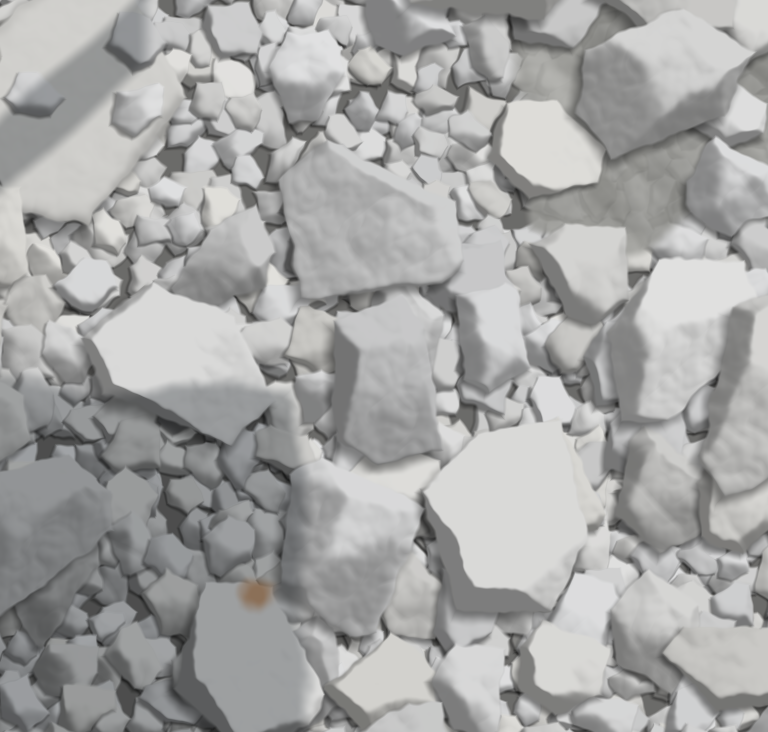
A WebGL 2 fragment shader for this texture:

```glsl
#version 300 es
precision highp float;
// A heap of broken white mineral: stones painted from gravel up to boulders.
// Each stone is a random convex polytope with a soft contact shadow; a dull
// film and broad cast shadows lie across the heap.
uniform vec2 u_resolution;
out vec4 outColor;

const float TAU = 6.2831853;
const int LAYERS = 5;
const int SIDES = 6;
const float CELL_SIZE[LAYERS] = float[](0.058, 0.044, 0.07, 0.118, 0.2);
const float PRESENCE[LAYERS] = float[](1.0, 0.6, 0.6, 0.5, 0.34);
const vec3 LIGHT = vec3(0.385, 0.513, 0.767);
const vec2 DROP = vec2(-0.035, -0.05);        // contact shadow offset, in cells
const float EDGE_SOFTNESS = 0.0024;
const float RAGGEDNESS = 0.010;
const float ROUGHNESS = 0.34;
const float FACE_DARK = 0.50;
const float FACE_BRIGHT = 0.865;
const float SHADOW_DEPTH = 0.58;
const vec3 GAP_COLOR = vec3(0.42, 0.418, 0.41);
const vec3 FILM_COLOR = vec3(0.59, 0.59, 0.575);
const vec3 SHADE_TINT = vec3(0.715, 0.725, 0.735);
const vec3 RUST_COLOR = vec3(0.74, 0.54, 0.37);
const vec2 RUST_SPOT = vec2(0.355, 0.185);
const vec2 SLAB_CENTRE = vec2(0.10, 0.84);
const float SLAB_SIZE = 0.25;
const float SLAB_THICKNESS = 0.16;

vec3 random3(ivec3 key) {
    uvec3 v = uvec3(key) * 1664525u + 1013904223u;
    v.x += v.y * v.z; v.y += v.z * v.x; v.z += v.x * v.y;
    v ^= v >> 16u;
    v.x += v.y * v.z; v.y += v.z * v.x; v.z += v.x * v.y;
    return vec3(v >> 8u) / 16777216.0;
}

float cornerSlope(ivec2 corner, vec2 offset) {
    return dot(random3(ivec3(corner, 99)).xy * 2.0 - 1.0, offset);
}

float gradientNoise(vec2 p) {
    ivec2 i = ivec2(floor(p));
    vec2 f = fract(p);
    vec2 u = f * f * f * (f * (f * 6.0 - 15.0) + 10.0);
    float low = mix(cornerSlope(i, f), cornerSlope(i + ivec2(1, 0), f - vec2(1, 0)), u.x);
    float high = mix(cornerSlope(i + ivec2(0, 1), f - vec2(0, 1)),
                     cornerSlope(i + ivec2(1, 1), f - vec2(1, 1)), u.x);
    return mix(low, high, u.y);
}

float relief(vec2 p) {
    return 1.3 * abs(gradientNoise(p * 14.0)) + 0.6 * abs(gradientNoise(p * 31.0 + 5.0))
         + 0.12 * gradientNoise(p * 80.0);
}

// Blends in one plane of a polytope; the lowest plane dominates.
void addFace(inout vec4 faces, vec2 slope, float height, float soft) {
    faces += vec4(normalize(vec3(slope, 1.0)), 1.0) * exp(-0.6 * max(height, 0.0) / soft);
}

// Paints one polytope over the color, after darkening what lies beside it.
void paintStone(inout vec3 color, vec2 p, vec2 centre, float size, ivec3 key, float thickness, float bump) {
    vec2 q = (p - centre) / size;
    if (dot(q, q) > 1.44) return;
    vec3 form = random3(key);
    vec3 finish = random3(key + ivec3(0, 0, 1));
    vec2 axis = vec2(cos(form.x * TAU), sin(form.x * TAU));
    float radius = mix(0.55, 0.7, form.y);
    float soft = EDGE_SOFTNESS / size;

    // Two top faces meeting in a ridge, then the sides.
    vec2 tilt = (finish.xy - 0.5) * 0.8 * thickness;
    vec2 backTilt = tilt - axis * mix(0.3, 0.9, finish.z) * thickness;
    float height = mix(0.14, 0.34, form.z) * thickness;
    vec4 faces = vec4(0.0);
    addFace(faces, tilt, height - dot(tilt, q), soft);
    addFace(faces, backTilt, height + 0.06 * thickness - dot(backTilt, q), soft);
    float edge = -1.0, shadowEdge = -1.0;
    for (int i = 0; i < SIDES; i++) {
        vec3 side = random3(key + ivec3(0, 0, 2 + i));
        float angle = (float(i) + 0.6 * side.x + form.z) * TAU / float(SIDES);
        vec2 dir = vec2(cos(angle), sin(angle));
        float reach = radius * mix(0.66, 1.0, side.y) * (0.75 + 0.35 * abs(dot(dir, axis)));
        float d = dot(q, dir) - reach;
        edge = max(edge, d);
        shadowEdge = max(shadowEdge, d - dot(DROP, dir));
        float slope = mix(0.6, 3.2, side.z);
        addFace(faces, dir * slope, -d * slope, soft);
    }
    color *= mix(SHADOW_DEPTH, 1.0, smoothstep(-0.05, 0.06, shadowEdge));
    float cover = 1.0 - smoothstep(-soft, soft, edge);
    if (cover <= 0.0) return;

    float lambert = dot(faces.xyz / max(faces.w, 1e-20), LIGHT) + bump * ROUGHNESS;
    float tone = mix(FACE_DARK, FACE_BRIGHT, smoothstep(0.08, 0.82, lambert));
    tone *= mix(0.9, 1.02, finish.z);
    vec3 tint = mix(vec3(0.997, 1.0, 1.004), vec3(1.005, 1.0, 0.98), form.y * form.y);
    color = mix(color, tone * tint, cover);
}

void paintLayer(inout vec3 color, vec2 p, int layer, float bump) {
    float size = CELL_SIZE[layer];
    ivec2 home = ivec2(floor(p / size));
    for (int y = 1; y >= -1; y--)
    for (int x = -1; x <= 1; x++) {
        ivec2 cell = home + ivec2(x, y);
        vec3 pick = random3(ivec3(cell, layer * 32 + 200));
        vec2 centre = (vec2(cell) + 0.5 + (pick.xy - 0.5) * 0.6) * size;
        // Coarse stones are rarer in the upper left, leaving gravel bare.
        float bare = smoothstep(0.6, 0.68, centre.y) * (1.0 - smoothstep(0.58, 0.7, centre.x));
        float chance = PRESENCE[layer] * (layer > 1 ? 1.0 - 0.7 * bare : 1.0);
        if (pick.z < chance) paintStone(color, p, centre, size, ivec3(cell, layer * 32), 1.0, bump);
    }
}

void main() {
    vec2 p = gl_FragCoord.xy / u_resolution.y;
    vec2 wobble = vec2(gradientNoise(p * 23.0), gradientNoise(p * 23.0 + 41.0))
                + 0.3 * vec2(gradientNoise(p * 67.0), gradientNoise(p * 67.0 + 13.0));
    vec2 ragged = p + RAGGEDNESS * wobble;
    float bump = relief(p) - relief(p + LIGHT.xy * 0.014);
    float broad = gradientNoise(p * 5.0 + 17.0);

    vec3 color = GAP_COLOR;
    for (int layer = 0; layer < LAYERS; layer++) {
        paintLayer(color, ragged, layer, bump);
        if (layer == 1)
            paintStone(color, ragged, SLAB_CENTRE, SLAB_SIZE, ivec3(3, 8, 500), SLAB_THICKNESS, bump * 0.4);
        if (layer == 2) {
            // Creased translucent film in the upper right.
            float film = smoothstep(0.0, 0.02, min(p.x - 0.72, p.y - 0.68) + 0.12 * broad);
            float crease = gradientNoise(vec2(p.x + p.y, (p.y - p.x) * 0.4) * 13.0);
            color = mix(color, FILM_COLOR + 0.2 * crease + 0.1 * bump, film * 0.88);
        }
    }

    // Rust stain, then the cast shadows.
    float rust = 1.0 - smoothstep(0.004, 0.032, length(p - RUST_SPOT) + 0.016 * wobble.x);
    color = mix(color, RUST_COLOR, rust * 0.8);
    float corner = max(p.x - 0.41, p.y - 0.48) + 0.06 * broad + 0.012 * wobble.y;
    float band = abs(p.y - 0.84 - 0.9 * (p.x - 0.06)) - 0.05 + 0.03 * broad;
    band = max(band, p.x - 0.2);
    float shade = 1.0 - smoothstep(-0.015, 0.015, min(corner, band));
    color *= mix(vec3(1.0), SHADE_TINT, shade);
    outColor = vec4(clamp(color, 0.0, 1.0), 1.0);
}
```
